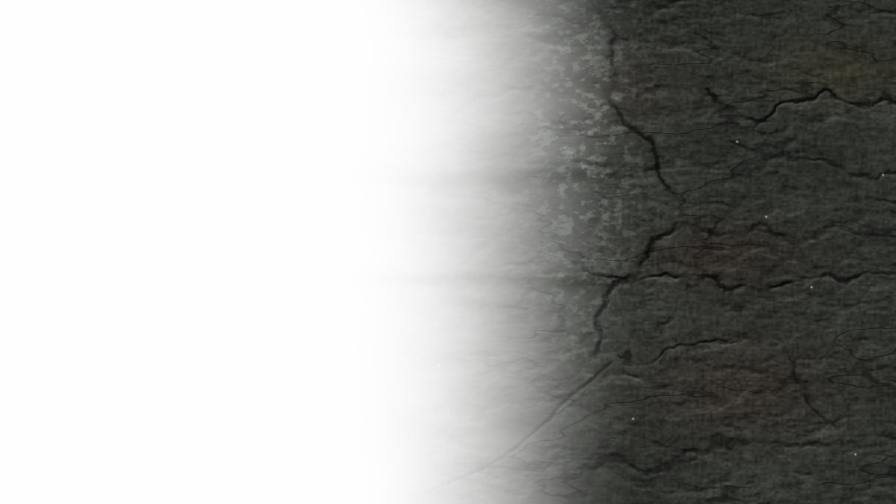
This texture is drawn by a WebGL 1 fragment shader. Its source:

```glsl
precision highp float;
// Dark cracked slate on the right, dissolving into a white veil on the left.

uniform vec2 u_resolution;

const vec3 VEIL = vec3(0.996);
const vec3 SLATE = vec3(0.186, 0.194, 0.176);
const vec3 BROWN = vec3(0.208, 0.180, 0.160);
const vec3 OLIVE = vec3(0.222, 0.214, 0.160);
const vec3 GLINT = vec3(0.72, 0.80, 0.78);
const float ASPECT = 16.0 / 9.0;
const float FADE_START = 0.655;
const float FADE_END = 1.285;
const float FADE_POWER = 1.75;
const float RELIEF = 10.0;
const float GRAIN = 0.34;
const float CRACK_WARP = 0.085;
const float GLINT_CELLS = 34.0;

float hash(vec2 p) {
  vec3 q = fract(vec3(p.xyx) * 0.1031);
  q += dot(q, q.yzx + 33.33);
  return fract((q.x + q.y) * q.z);
}

float noise(vec2 p) {
  vec2 i = floor(p), f = fract(p);
  f = f * f * (3.0 - 2.0 * f);
  return mix(mix(hash(i), hash(i + vec2(1.0, 0.0)), f.x),
             mix(hash(i + vec2(0.0, 1.0)), hash(i + vec2(1.0)), f.x), f.y);
}

float fbm(vec2 p) {
  float sum = 0.0, amp = 0.5;
  for (int i = 0; i < 5; i++) {
    sum += amp * noise(p);
    p = mat2(1.9, 0.6, -0.6, 1.9) * p + 7.3;
    amp *= 0.5;
  }
  return sum;
}

float segment(vec2 p, vec2 a, vec2 b) {
  vec2 d = b - a;
  return length(p - a - d * clamp(dot(p - a, d) / dot(d, d), 0.0, 1.0));
}

float path(vec2 p, vec2 a, vec2 b, vec2 c, vec2 d) {
  return min(segment(p, a, b), min(segment(p, b, c), segment(p, c, d)));
}

float groove(float d, float width) {
  return exp(-d * d / (width * width));
}

// Depth of the main fractures, jagged and broken along their length.
float fractures(vec2 p) {
  vec2 w = vec2(fbm(p * 14.0), fbm(p * 14.0 + 40.0)) - 0.48;
  vec2 q = p + w * CRACK_WARP;
  float spine = path(q, vec2(1.185, 1.02), vec2(1.19, 0.83), vec2(1.225, 0.755), vec2(1.285, 0.71));
  spine = min(spine, segment(q, vec2(1.285, 0.71), vec2(1.325, 0.62)));
  float fork = path(q, vec2(1.33, 0.55), vec2(1.25, 0.455), vec2(1.20, 0.37), vec2(1.195, 0.29));
  float ledge = path(q, vec2(1.40, 0.82), vec2(1.48, 0.762), vec2(1.62, 0.796), vec2(1.80, 0.803));
  float shelf = path(q, vec2(1.15, 0.455), vec2(1.37, 0.437), vec2(1.62, 0.433), vec2(1.80, 0.475));
  float slab = path(q, vec2(1.24, 0.28), vec2(1.39, 0.33), vec2(1.53, 0.345), vec2(1.66, 0.155));
  float arch = path(q, vec2(1.33, 0.55), vec2(1.42, 0.53), vec2(1.54, 0.54), vec2(1.62, 0.45));
  float seam = path(q, vec2(1.46, 0.71), vec2(1.55, 0.69), vec2(1.65, 0.67), vec2(1.80, 0.655));
  float base = path(q, vec2(1.13, 0.075), vec2(1.30, 0.08), vec2(1.44, 0.12), vec2(1.80, 0.13));
  float slash = path(p + w * 0.02, vec2(1.215, 0.278), vec2(1.11, 0.19), vec2(1.02, 0.11), vec2(0.85, 0.02));
  float depth = max(groove(spine, 0.008), groove(fork, 0.007));
  depth = max(depth, max(groove(ledge, 0.006), groove(shelf, 0.005)));
  depth = max(depth, 0.6 * max(groove(slab, 0.005), groove(arch, 0.005)));
  depth = max(depth, 0.6 * max(groove(seam, 0.006), groove(base, 0.006)));
  depth *= 0.35 + 0.65 * smoothstep(0.25, 0.6, noise(p * 22.0));
  return max(depth, 0.6 * groove(slash, 0.004));
}

// Hairline splits that mostly follow the bedding.
float veins(vec2 p) {
  float line = abs(fbm(p * vec2(4.0, 13.0) + 11.0) - 0.48);
  return (1.0 - smoothstep(0.0, 0.022, line)) * smoothstep(0.4, 0.65, noise(p * vec2(7.0, 11.0)));
}

float height(vec2 p) {
  float chips = abs(fbm(p * vec2(8.0, 14.0) + 3.0) - 0.48);
  return 0.05 * fbm(p * vec2(7.0, 34.0)) + 0.05 * smoothstep(0.0, 0.12, chips)
       + 0.05 * fbm(p * vec2(40.0, 60.0)) - 0.05 * fractures(p);
}

float blob(vec2 p, vec2 center, vec2 radius) {
  vec2 d = (p - center) / radius;
  return exp(-dot(d, d));
}

void main() {
  vec2 p = gl_FragCoord.xy / u_resolution * vec2(ASPECT, 1.0);

  // Stone colour with warm stains.
  vec3 rock = SLATE * (0.78 + 0.46 * fbm(p * vec2(4.0, 9.0)));
  float stain = blob(p, vec2(1.47, 0.23), vec2(0.18, 0.10))
              + blob(p, vec2(1.43, 0.49), vec2(0.16, 0.06))
              + 0.6 * blob(p, vec2(1.25, 0.82), vec2(0.10, 0.08));
  rock = mix(rock, BROWN, 0.7 * min(stain, 1.0));
  rock = mix(rock, OLIVE, 0.6 * blob(p, vec2(1.67, 0.86), vec2(0.16, 0.06)));

  // Raking light, woven grain and dark splits.
  float slope = height(p) - height(p + vec2(-0.002, 0.004));
  float grain = 0.7 * noise(p * vec2(45.0, 200.0)) + 0.5 * noise(p * vec2(190.0, 50.0))
              + 0.8 * noise(p * 170.0) - 1.0;
  rock *= clamp(1.0 + RELIEF * slope + GRAIN * grain, 0.45, 1.9);
  rock *= (1.0 - 0.6 * fractures(p)) * (1.0 - 0.35 * veins(p));

  // Cool flecks beside the spine and small scattered glints.
  float sheen = blob(p, vec2(1.16, 0.70), vec2(0.12, 0.42));
  rock += vec3(0.13, 0.145, 0.14) * sheen * smoothstep(0.45, 0.72, fbm(p * vec2(70.0, 95.0)));
  vec2 cell = floor(p * GLINT_CELLS);
  vec2 spot = 0.2 + 0.6 * vec2(hash(cell + 5.0), hash(cell + 19.0));
  float glint = step(0.985, hash(cell)) * groove(length(fract(p * GLINT_CELLS) - spot), 0.08);
  rock = mix(rock, GLINT, 0.7 * glint);

  // Veil: paler across the upper slab, textured and shaded along soft seams.
  float seams = groove(p.y - 0.645 - 0.04 * (fbm(p * 7.0) - 0.5), 0.022)
              + groove(p.y - 0.44 - 0.04 * (fbm(p * 6.0) - 0.5), 0.016)
              + groove(p.y - 1.01, 0.03);
  float shift = 0.022 * seams - 0.035 * blob(p, vec2(1.0, 0.83), vec2(0.30, 0.14));
  shift += 0.045 * (fbm(p * vec2(7.0, 18.0)) - 0.48) + 0.014 * grain;
  float cover = pow(smoothstep(FADE_START, FADE_END, p.x + shift), FADE_POWER);
  gl_FragColor = vec4(mix(VEIL, rock, cover), 1.0);
}
```
